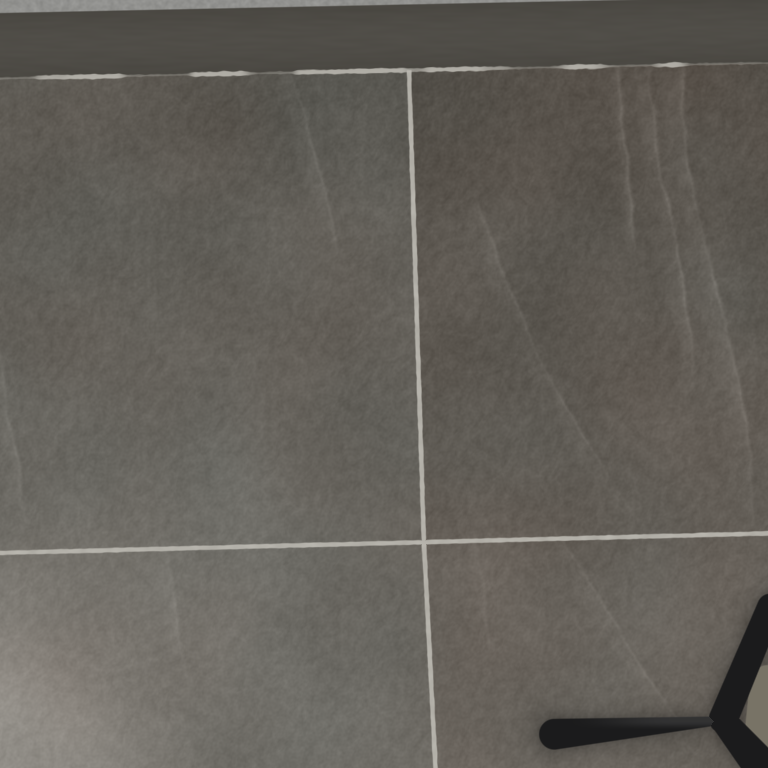
A Shadertoy shader for this texture:

```glsl
// Grey stone floor tiles with pale joints, meeting a dark skirting board under a wall.
// Layered gradient noise gives the stone grain, curved one-sided strokes give its veins,
// and tapered capsules form the black furniture legs in the lower right corner.

const vec3 STONE = vec3(0.392, 0.380, 0.355);
const vec3 GROUT = vec3(0.73, 0.72, 0.69);
const vec3 SKIRTING = vec3(0.300, 0.290, 0.268);
const vec3 WALL = vec3(0.57, 0.57, 0.56);
const vec3 METAL = vec3(0.105, 0.105, 0.108);
const vec3 PANEL = vec3(0.47, 0.45, 0.40);

vec2 hashGradient(vec2 cell) {
    vec3 q = fract(cell.xyx * vec3(0.1031, 0.1030, 0.0973));
    q += dot(q, q.yzx + 33.33);
    float angle = 6.2832 * fract((q.x + q.y) * q.z);
    return vec2(cos(angle), sin(angle));
}

float gradientNoise(vec2 p) {
    vec2 i = floor(p), f = fract(p);
    vec2 u = f * f * f * (f * (f * 6.0 - 15.0) + 10.0);
    vec2 e = vec2(1.0, 0.0);
    float low = mix(dot(hashGradient(i), f), dot(hashGradient(i + e), f - e), u.x);
    float high = mix(dot(hashGradient(i + e.yx), f - e.yx),
                     dot(hashGradient(i + 1.0), f - 1.0), u.x);
    return mix(low, high, u.y);
}

float fbm(vec2 p, int octaves) {
    float sum = 0.0, gain = 0.5;
    for (int i = 0; i < octaves; i++) {
        sum += gain * gradientNoise(p);
        p = mat2(1.6, 1.2, -1.2, 1.6) * p + 7.3;
        gain *= 0.55;
    }
    return sum;
}

// Coverage of a shape from its signed distance
float fill(float d, float soft) {
    return 1.0 - smoothstep(-soft, soft, d);
}

// Capsule whose radius runs from r.x at a to r.y at b
float taperedCapsule(vec2 p, vec2 a, vec2 b, vec2 r) {
    vec2 ab = b - a;
    float t = clamp(dot(p - a, ab) / dot(ab, ab), 0.0, 1.0);
    return length(p - a - ab * t) - mix(r.x, r.y, t);
}

// Descending vein: crisp on the right, fading left; bend = (arch, S-curve)
float vein(vec2 p, vec2 top, vec2 bottom, vec2 bend, float width) {
    float t = (top.y - p.y) / (top.y - bottom.y);
    float wobble = 0.009 * fbm(vec2(p.y * 16.0, top.x * 50.0), 3);
    float x = mix(top.x, bottom.x, t) + bend.x * 4.0 * t * (1.0 - t)
            + bend.y * sin(6.2832 * t) + wobble;
    float d = p.x - x;
    float veil = smoothstep(-width, 0.0, d) * (1.0 - smoothstep(0.0, 0.006, d));
    float ridge = exp(-d * d / 0.000006);
    float ends = smoothstep(0.0, 0.12, t) * (1.0 - smoothstep(0.75, 1.0, t));
    float patchy = 0.75 + 1.2 * fbm(p * vec2(30.0, 12.0), 2);
    return ends * patchy * (0.6 * veil + 0.55 * ridge);
}

float allVeins(vec2 p) {
    float v = 0.0;
    // Fan of veins spreading down the right tile
    for (int i = 0; i < 3; i++) {
        float f = float(i);
        v += vein(p, vec2(0.80 + 0.043 * f, 0.95), vec2(0.83 + 0.075 * f, 0.64 - 0.175 * f),
                  vec2(0.0, -0.0065 * f), 0.018 + 0.012 * f);
    }
    // Single veins
    v += 0.7 * vein(p, vec2(0.615, 0.76), vec2(0.845, 0.30), vec2(-0.025, 0.0), 0.04);
    v += 0.9 * vein(p, vec2(0.370, 0.93), vec2(0.440, 0.65), vec2(0.008, 0.0), 0.03);
    v += 0.7 * vein(p, vec2(-0.005, 0.57), vec2(0.035, 0.31), vec2(0.0), 0.03);
    v += 0.6 * vein(p, vec2(0.210, 0.31), vec2(0.245, 0.09), vec2(0.0), 0.03);
    v += 0.6 * vein(p, vec2(0.615, 0.32), vec2(0.637, 0.12), vec2(0.005, 0.0), 0.015);
    v += 0.7 * vein(p, vec2(0.720, 0.31), vec2(0.910, 0.03), vec2(-0.004, 0.004), 0.03);
    return v;
}

vec3 stone(vec2 p, float rightSide) {
    float cloud = fbm(p * 5.0 + 3.0, 4);
    vec2 warp = 0.012 * vec2(fbm(p * 25.0, 2), fbm(p * 25.0 + 40.0, 2));
    float wrinkle = fbm(mat2(0.85, 0.53, -0.53, 0.85) * (p + warp) * vec2(95.0, 60.0), 3);
    float speck = gradientNoise(p * 230.0);
    float shade = 0.075 * cloud + 0.065 * wrinkle + 0.022 * speck;
    shade -= 0.032 * rightSide * smoothstep(0.1, 0.5, p.y) + 0.035 * smoothstep(0.5, 0.95, p.y);
    shade += 0.035 * (1.0 - smoothstep(0.1, 0.65, p.y)) * (1.0 - 0.5 * rightSide);
    vec2 glow = (p - vec2(-0.03, 0.03)) / vec2(0.24, 0.22);
    shade += 0.15 * exp(-dot(glow, glow)) + 0.065 * allVeins(p);
    vec3 tint = vec3(0.006, -0.002, -0.004) * (rightSide + 3.0 * fbm(p * 4.0 + 20.0, 2));
    return STONE + shade + tint;
}

void mainImage(out vec4 fragColor, in vec2 fragCoord) {
    vec2 p = fragCoord / iResolution.xy;
    float soft = max(1.0 / iResolution.y, 0.0012);
    float rough = 0.0014 * fbm(p * 70.0, 2);

    // Tiles and the two crossing joints
    float drop = p.y - 0.293;
    float acrossX = p.x - (0.552 - 0.0315 * drop + 0.02 * max(-drop, 0.0));
    float acrossY = p.y - (0.280 + 0.0255 * p.x);
    vec3 color = stone(p, smoothstep(-0.002, 0.002, acrossX));
    float joint = min(abs(acrossX) - 0.0030, abs(acrossY) - 0.0029) + rough;
    color = mix(color, GROUT + 0.08 * fbm(p * 60.0, 2), 0.92 * fill(joint, soft));

    // Skirting board, its broken grout line, and the wall above
    float board = p.y - (0.898 + 0.020 * p.x);
    float wall = p.y - (0.983 + 0.021 * p.x);
    vec3 boardColor = SKIRTING + 0.025 * sin(clamp(board / 0.085, 0.0, 1.0) * 3.1416) - 0.012
                    + 0.012 * gradientNoise(p * vec2(20.0, 180.0));
    color = mix(color, boardColor, fill(-board, soft));
    float chips = smoothstep(-0.22, 0.15, gradientNoise(vec2(p.x * 14.0, 2.5)));
    float seam = abs(board) - 0.0012 - 0.0018 * chips + 2.0 * rough;
    color = mix(color, GROUT, (0.35 + 0.55 * chips) * fill(seam, soft));
    color = mix(color, WALL + 0.10 * fbm(p * 120.0, 2), fill(-wall, soft));

    // Furniture: pale panel, legs and rung with a soft contact shadow
    float panel = taperedCapsule(p, vec2(1.0, 0.11), vec2(1.0, 0.05), vec2(0.024, 0.03));
    float rung = taperedCapsule(p, vec2(0.722, 0.044), vec2(0.93, 0.061), vec2(0.020, 0.006));
    float legs = min(taperedCapsule(p, vec2(1.003, 0.21), vec2(0.942, 0.064), vec2(0.017, 0.019)),
                     taperedCapsule(p, vec2(0.945, 0.058), vec2(1.01, -0.02), vec2(0.017, 0.026)));
    float frame = min(rung, legs);
    color *= 1.0 - 0.22 * exp(-max(frame, 0.0) / 0.012);
    color = mix(color, PANEL, fill(panel, soft));
    float sheen = 0.09 * smoothstep(0.73, 0.88, p.x) * smoothstep(-0.004, 0.008, p.y - 0.053);
    color = mix(color, METAL + sheen * step(rung, legs), fill(frame, soft));

    fragColor = vec4(clamp(color, 0.0, 1.0), 1.0);
}
```
